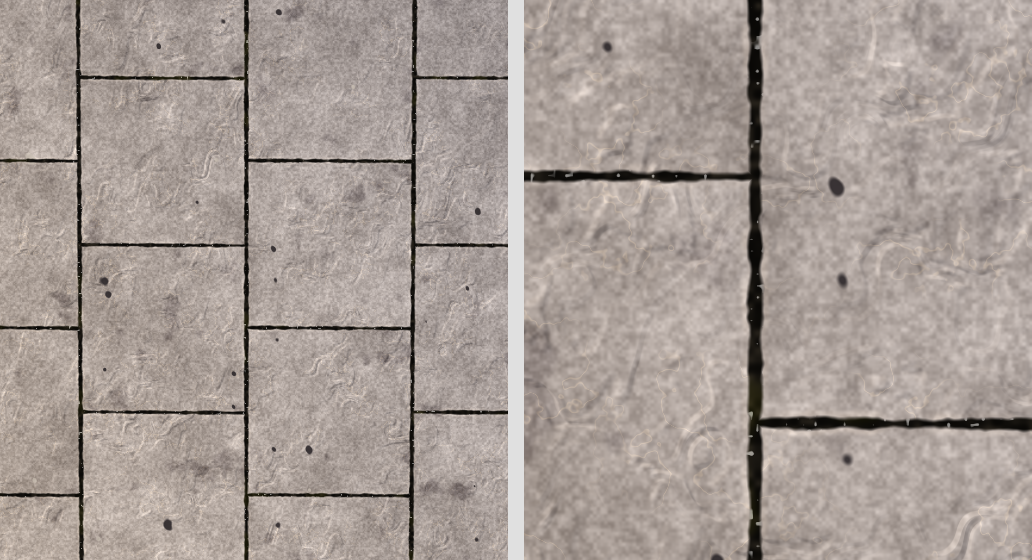
Left: the whole. Right: its middle third, enlarged.
This texture is drawn by a Shadertoy shader. Its source:

```glsl
float hash(vec2 p) {
    vec3 q = fract(p.xyx * 0.1031);
    q += dot(q, q.yzx + 33.33);
    return fract((q.x + q.y) * q.z);
}

float noise(vec2 p) {
    vec2 i = floor(p), f = fract(p);
    f = f * f * (3.0 - 2.0 * f);
    return mix(mix(hash(i), hash(i + vec2(1, 0)), f.x),
               mix(hash(i + vec2(0, 1)), hash(i + vec2(1, 1)), f.x), f.y);
}

float fbm(vec2 p) {
    float sum = 0.0, amp = 0.5;
    for (int i = 0; i < 4; i++) {
        sum += amp * noise(p);
        p = mat2(1.6, 1.2, -1.2, 1.6) * p + 17.3;
        amp *= 0.5;
    }
    return sum;
}

// Flaked stone: diagonal layers stacked in soft terraces
float cleftHeight(vec2 p) {
    vec2 diagonal = vec2(p.x + p.y, 1.5 * (p.y - p.x)) * 17.0;
    float t = 4.0 * fbm(diagonal + 1.5 * noise(p * 40.0));
    return (floor(t) + smoothstep(0.3, 0.7, fract(t))) / 4.0 + 0.06 * t;
}

void mainImage(out vec4 fragColor, in vec2 fragCoord) {
    vec2 p = fragCoord / iResolution.y;
    float pixel = 1.0 / iResolution.y;

    // Columns of square slabs, alternate ones shifted by half a slab
    vec2 pitch = vec2(0.2975, 0.2985);
    vec2 cell;
    cell.x = (p.x - 0.44) / (1.0 + 0.022 * (p.y - 0.5)) / pitch.x;
    float column = floor(cell.x);
    float shift = 0.1155 + 0.149 * mod(column, 2.0) + 0.003 * (hash(vec2(column, 4.0)) - 0.5);
    cell.y = (p.y - shift) / pitch.y + 0.006 * (fract(cell.x) - 0.5);
    vec2 slab = vec2(column, floor(cell.y));
    vec2 inset = (0.5 - abs(fract(cell) - 0.5)) * pitch;
    vec2 jointWidth = vec2(0.0036, 0.0028) + 0.0022 * (noise(p * 75.0) - 0.5)
                    + 0.0012 * (noise(p * 220.0) - 0.5);
    vec2 gap = inset - jointWidth;
    float edge = min(gap.x, gap.y);

    // Slab colour, cloudy staining and a warm drift toward the lower left
    vec2 s = p + slab * 7.31;
    vec3 color = vec3(0.675, 0.632, 0.609) + 0.025 * (hash(slab + 9.0) - 0.5);
    color += vec3(0.025, 0.012, -0.012) * (0.75 - p.x - 0.6 * p.y);
    color += 0.20 * (fbm(s * 9.0) - 0.47);
    color += 0.16 * (fbm(s * 38.0) - 0.47);
    color -= vec3(0.13, 0.13, 0.12) * smoothstep(0.62, 0.78, fbm(s * 22.0 + 40.0));

    // Broken creases lit from the upper left
    vec2 toLight = vec2(-0.0013, 0.0013);
    float relief = cleftHeight(s - toLight) - cleftHeight(s + toLight);
    float worn = smoothstep(0.35, 0.7, noise(s * 23.0 + 11.0));
    color += relief * mix(0.12, 0.42, worn) * vec3(1.0, 0.94, 0.86);
    float vein = 1.0 - smoothstep(0.0, 0.022, abs(fbm(s * 45.0 + 80.0) - 0.5));
    color += vec3(0.075, 0.06, 0.035) * vein * worn;

    // Sandy grain
    color += 0.13 * (noise(p * 240.0) - 0.5) + 0.09 * (noise(p * 470.0 + 31.0) - 0.5);

    // Pale chipped rims with a shaded lip
    float rim = smoothstep(0.0, 0.0015, edge) * (1.0 - smoothstep(0.002, 0.0055, edge));
    color += vec3(0.10, 0.09, 0.075) * rim * (noise(p * 65.0 + 5.0) - 0.1);

    // Scattered dark debris and pale lichen
    for (int i = 0; i < 2; i++) {
        float layer = float(i);
        vec2 g = p * (9.0 + 5.0 * layer) + 13.7 * layer;
        vec2 id = floor(g);
        vec2 center = 0.3 + 0.4 * vec2(hash(id + 2.0), hash(id + 51.0));
        vec2 d = fract(g) - center;
        d = vec2(d.x + 0.4 * d.y, 0.8 * d.y - 0.3 * d.x);
        float radius = mix(0.03, 0.10, pow(hash(id + 73.0), 2.0));
        float r = length(d) + 0.035 * (noise(p * 130.0) - 0.5);
        float spot = 1.0 - smoothstep(radius - 0.02, radius + 0.015, r);
        float kind = hash(id + 27.0);
        color = mix(color, vec3(0.17, 0.15, 0.16), spot * step(kind, 0.09) * 0.9);
        color = mix(color, vec3(0.80, 0.76, 0.71), spot * step(0.95, kind) * 0.7);
    }

    // Dark joints holding soil, moss and bright grit
    vec3 joint = mix(vec3(0.035, 0.03, 0.022), vec3(0.16, 0.14, 0.11), pow(noise(p * 190.0), 2.0));
    joint += vec3(0.05, 0.05, 0.0) * smoothstep(0.6, 0.85, noise(p * 28.0));
    joint += 0.5 * smoothstep(0.83, 0.96, noise(p * 290.0 + 60.0));
    float blend = max(pixel, 0.0014);
    color = mix(joint, color, smoothstep(-blend, blend, edge));

    fragColor = vec4(clamp(color, 0.0, 1.0), 1.0);
}
```
